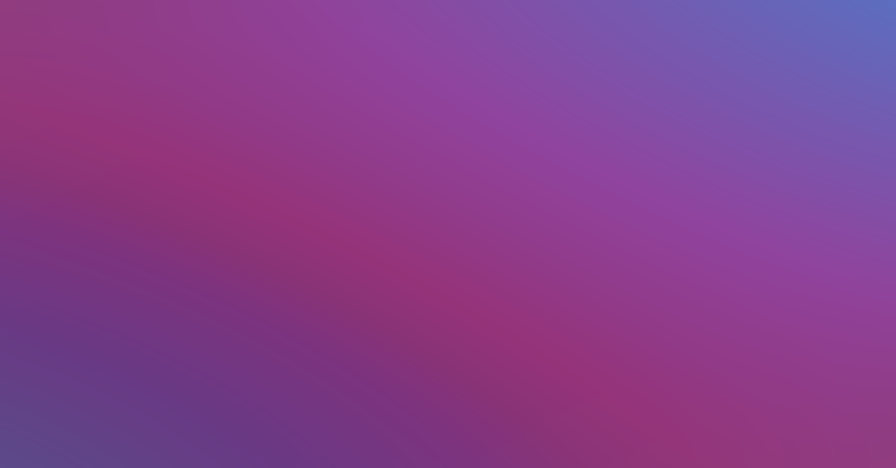
Write a WebGL 2 fragment shader that draws this background.

```glsl
#version 300 es
precision highp float;
// Soft diagonal gradient: indigo corner, crimson ridge, violet band, blue corner.

uniform vec2 u_resolution;
out vec4 fragColor;

// Colour stops from the lower left corner to the upper right one
const int STOPS = 8;
const float POSITION[STOPS] = float[](0.0, 0.17, 0.31, 0.37, 0.43, 0.51, 0.65, 1.0);
const vec3 COLOR[STOPS] = vec3[](
  vec3(0.36, 0.29, 0.54),   // slate indigo
  vec3(0.41, 0.225, 0.52),  // deep violet
  vec3(0.49, 0.20, 0.495),  // plum
  vec3(0.54, 0.20, 0.465),  // dark crimson
  vec3(0.585, 0.20, 0.475), // crimson ridge
  vec3(0.57, 0.225, 0.53),  // magenta
  vec3(0.565, 0.265, 0.62), // violet band
  vec3(0.36, 0.43, 0.75)    // blue
);

const float BEND_CENTER = 0.53;  // diagonal position that stays straight
const float BEND_AMOUNT = 0.6;   // how far the bands spread towards the sides
const vec3 SIDE_COLOR = vec3(0.56, 0.24, 0.48);
const float SIDE_STRENGTH = 0.7;

// Piecewise linear blend through the colour stops
vec3 gradient(float t) {
  vec3 color = COLOR[0];
  for (int i = 1; i < STOPS; i++) {
    float blend = clamp((t - POSITION[i - 1]) / (POSITION[i] - POSITION[i - 1]), 0.0, 1.0);
    color = mix(color, COLOR[i], blend);
  }
  return color;
}

void main() {
  vec2 uv = gl_FragCoord.xy / u_resolution;
  float along = 0.5 * (uv.x + uv.y);
  float across = uv.x - uv.y;
  float side = across * across;

  // Spread the bands away from the centre line
  float t = BEND_CENTER + (along - BEND_CENTER) / (1.0 + BEND_AMOUNT * side);
  vec3 color = gradient(t);

  // Muted tint in the upper left and lower right corners
  color = mix(color, SIDE_COLOR, SIDE_STRENGTH * side * side);
  fragColor = vec4(color, 1.0);
}
```
